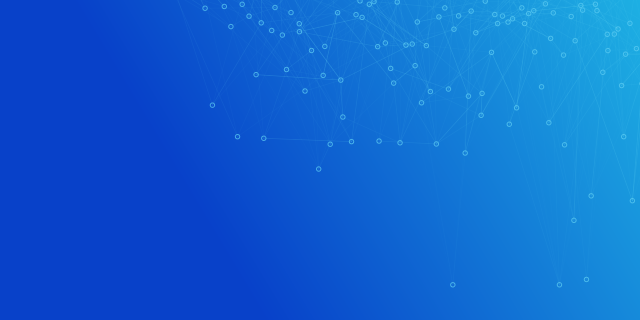
A Shadertoy shader for this background:

```glsl
// A diagonal blue-to-cyan gradient with a web of ringed nodes hanging from the
// top right. Nodes are hashed along x with exponential depth below the top edge;
// each one links to nearby nodes and to anchors just above the canvas.

const int NODE_COUNT = 104;
const vec2 RAMP_DIRECTION = vec2(0.858, 0.514);
const float RAMP_START = 0.715;
const float RAMP_LENGTH = 1.515;
const vec3 DEEP_BLUE = vec3(0.030, 0.255, 0.790);
const vec3 BRIGHT_CYAN = vec3(0.115, 0.690, 0.890);
const vec3 LINE_COLOR = vec3(0.38, 0.84, 0.95);
const vec3 RING_COLOR = vec3(0.36, 0.80, 0.95);
const float RING_RADIUS = 0.0068;
const float RING_HALF_WIDTH = 0.0015;
const float LINE_HALF_WIDTH = 0.0009;

// Two pseudo-random values in 0..1 from an index and a channel
vec2 hash2(float index, float channel) {
    vec3 q = fract(vec3(index, channel, index + channel) * vec3(0.1031, 0.1030, 0.0973));
    q += dot(q, q.yzx + 33.33);
    return fract((q.xx + q.yz) * q.zy);
}

// Coverage of a stroke at distance d from its centre line
float stroke(float d, float halfWidth, float pixel) {
    return clamp(0.5 + (halfWidth - d) / pixel, 0.0, 1.0);
}

float segmentDistance(vec2 p, vec2 a, vec2 b) {
    vec2 ab = b - a;
    vec2 ap = p - a;
    float along = clamp(dot(ap, ab) / max(dot(ab, ab), 1e-6), 0.0, 1.0);
    return length(ap - along * ab);
}

// Nodes run left to right by index and thin out downwards
vec2 nodePosition(float index, float count) {
    vec2 h = hash2(index, 3.0);
    float across = (index + h.x) / count;
    float depth = min(-0.2 * log(max(h.y, 0.01)), 0.89);
    return vec2(mix(0.62, 2.03, pow(across, 0.8)), 1.0 - depth);
}

// A faint line whose opacity falls with its length
float link(vec2 p, vec2 a, vec2 b, float strength, float pixel) {
    float fade = strength / (1.0 + 5.0 * dot(b - a, b - a));
    return fade * stroke(segmentDistance(p, a, b), LINE_HALF_WIDTH, pixel);
}

vec3 background(vec2 p) {
    float t = (dot(p, RAMP_DIRECTION) - RAMP_START) / RAMP_LENGTH;
    return mix(DEEP_BLUE, BRIGHT_CYAN, clamp(t, 0.0, 1.0));
}

void mainImage(out vec4 fragColor, in vec2 fragCoord) {
    float pixel = 1.0 / iResolution.y;
    vec2 p = fragCoord * pixel;
    vec3 color = background(p);

    // The web covers only the right part of the canvas
    if (p.x > 0.55) {
        float lines = 0.0;
        float rings = 0.0;
        float count = float(NODE_COUNT);
        for (int i = 0; i < NODE_COUNT; i++) {
            float index = float(i);
            vec2 node = nodePosition(index, count);
            float ringDistance = abs(length(p - node) - RING_RADIUS);
            rings = max(rings, stroke(ringDistance, RING_HALF_WIDTH, pixel));

            for (int k = 0; k < 2; k++) {
                vec2 h = hash2(index, 11.0 + 7.0 * float(k));
                // Link to a node a few places along
                float other = min(index + 1.0 + floor(h.x * 17.0), count - 1.0);
                float strength = 0.08 + 0.40 * h.y * h.y * h.y;
                lines += link(p, node, nodePosition(other, count), strength, pixel);
                // Link to an anchor above the top edge
                vec2 anchor = vec2(node.x + (h.y - 0.5) * 0.55, 1.02 + 0.1 * h.x);
                lines += link(p, node, anchor, 0.07 + 0.22 * h.x * h.x, pixel);
            }
        }
        color = mix(color, LINE_COLOR, 0.8 * (1.0 - exp(-lines)));
        color = mix(color, RING_COLOR, 0.75 * rings);
    }
    fragColor = vec4(color, 1.0);
}
```
